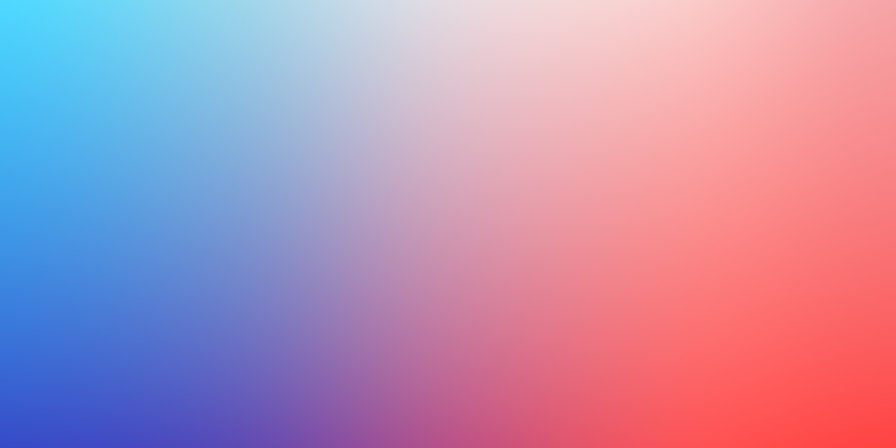
A WebGL 2 fragment shader for this background:

```glsl
#version 300 es
precision highp float;
// A soft mesh gradient: cyan and indigo on the left, blush and coral on the right.
// Three rows of colour stops are joined by smooth splines across the canvas,
// then a parabola through the three rows blends them from bottom to top.

uniform vec2 u_resolution;
out vec4 fragColor;

const int STOPS = 5;

// Colour stops from left to right, evenly spaced
const vec3 BOTTOM_ROW[STOPS] = vec3[](
    vec3(0.215, 0.290, 0.785), vec3(0.350, 0.285, 0.715), vec3(0.720, 0.315, 0.530),
    vec3(0.980, 0.325, 0.345), vec3(1.000, 0.260, 0.260));
const vec3 MIDDLE_ROW[STOPS] = vec3[](
    vec3(0.240, 0.605, 0.910), vec3(0.460, 0.597, 0.830), vec3(0.815, 0.608, 0.705),
    vec3(0.975, 0.562, 0.568), vec3(0.976, 0.470, 0.478));
const vec3 TOP_ROW[STOPS] = vec3[](
    vec3(0.305, 0.850, 1.000), vec3(0.590, 0.840, 0.930), vec3(0.895, 0.860, 0.885),
    vec3(0.977, 0.808, 0.800), vec3(0.965, 0.645, 0.655));

// Catmull-Rom curve through one row, with its end stops repeated
vec3 rowColor(vec3 stops[STOPS], float x) {
    float position = clamp(x, 0.0, 1.0) * float(STOPS - 1);
    int i = min(int(position), STOPS - 2);
    float t = position - float(i);
    vec3 before = stops[max(i - 1, 0)];
    vec3 left = stops[i];
    vec3 right = stops[i + 1];
    vec3 after = stops[min(i + 2, STOPS - 1)];
    vec3 slopeLeft = 0.5 * (right - before);
    vec3 slopeRight = 0.5 * (after - left);
    float ease = t * t * (3.0 - 2.0 * t);
    return mix(left, right, ease)
         + slopeLeft * t * (1.0 - t) * (1.0 - t)
         - slopeRight * t * t * (1.0 - t);
}

void main() {
    vec2 uv = gl_FragCoord.xy / u_resolution;
    vec3 bottom = rowColor(BOTTOM_ROW, uv.x);
    vec3 middle = rowColor(MIDDLE_ROW, uv.x);
    vec3 top = rowColor(TOP_ROW, uv.x);

    // Parabola passing through all three rows
    vec3 bend = 4.0 * (middle - 0.5 * (bottom + top));
    vec3 color = mix(bottom, top, uv.y) + bend * uv.y * (1.0 - uv.y);
    fragColor = vec4(clamp(color, 0.0, 1.0), 1.0);
}
```
